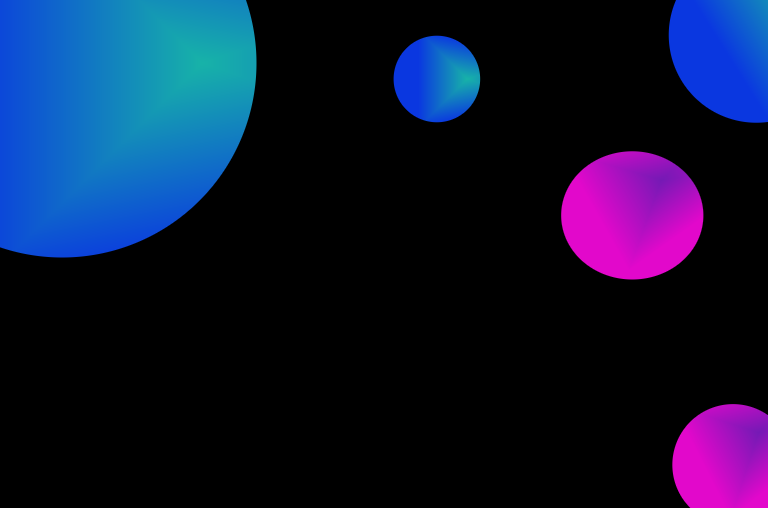
This background is drawn by a Shadertoy shader. Its source:

```glsl
// Five glossy discs, blue-teal and magenta-violet, floating on black.
// Each disc is an ellipse mask filled by a faceted gradient that fades
// away from an off-centre focus, with creases between the facets.

const vec3 BLUE = vec3(0.04, 0.215, 0.88);
const vec3 TEAL = vec3(0.09, 0.70, 0.66);
const vec3 MAGENTA = vec3(0.886, 0.03, 0.796);
const vec3 VIOLET = vec3(0.46, 0.10, 0.71);

// 1 at the focus, falling to 0 at the given reach along the main axis
float facetGlow(vec2 offset, float angle, float reach) {
    float c = cos(angle), s = sin(angle);
    vec2 d = vec2(c * offset.x + s * offset.y, c * offset.y - s * offset.x);
    float back = -d.x / 1.2;
    float side = (abs(d.y) + 0.2 * d.x) / 0.96;
    float front = d.x / 1.8;
    return clamp(1.0 - max(max(back, side), front) * 1.2 / reach, 0.0, 1.0);
}

// Paints one disc; the focus is in units of the disc radii
void paintDisc(inout vec3 color, vec2 p, vec2 center, vec2 radii,
               vec2 focus, float angle, float reach, vec3 rim, vec3 core) {
    vec2 local = (p - center) / radii;
    float edge = (length(local) - 1.0) * min(radii.x, radii.y);
    float mask = clamp(0.5 - edge * iResolution.y, 0.0, 1.0);
    float glow = facetGlow(local - focus, angle, reach);
    color = mix(color, mix(rim, core, glow), mask);
}

void mainImage(out vec4 fragColor, in vec2 fragCoord) {
    // Canvas heights, origin at the lower left
    vec2 p = fragCoord / iResolution.y;
    vec3 color = vec3(0.0);

    // Blue discs: large left, small middle, cut off at the right
    paintDisc(color, p, vec2(0.1223, 0.8757), vec2(0.3826),
              vec2(0.72, 0.0), 0.0, 1.2, BLUE, TEAL);
    paintDisc(color, p, vec2(0.860, 0.8445), vec2(0.0852),
              vec2(0.70, 0.0), 0.0, 1.13, BLUE, TEAL);
    paintDisc(color, p, vec2(1.489, 0.931), vec2(0.1726),
              vec2(0.56, 0.42), 0.56, 1.1, BLUE, TEAL);

    // Magenta discs: wide ellipse, and one at the lower right corner
    paintDisc(color, p, vec2(1.2446, 0.576), vec2(0.140, 0.1262),
              vec2(0.41, 0.55), 0.47, 1.05, MAGENTA, VIOLET);
    paintDisc(color, p, vec2(1.443, 0.085), vec2(0.1195),
              vec2(0.42, 0.53), 0.47, 1.05, MAGENTA, VIOLET);

    fragColor = vec4(color, 1.0);
}
```
